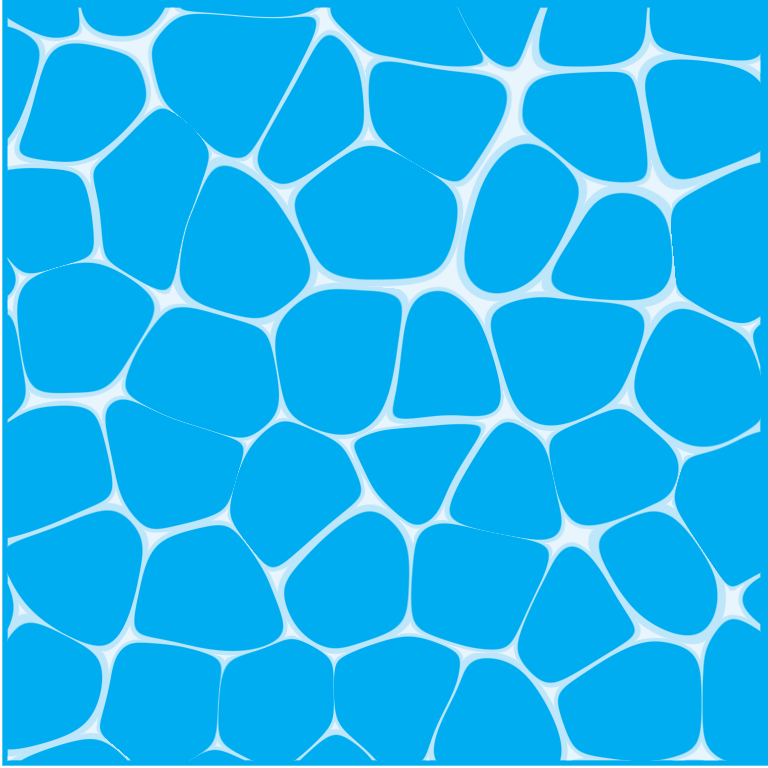
Reproduce this texture procedurally as a three.js fragment shader.

```glsl
// Pool-water caustics: pale, tapering threads between rounded cells on flat blue.
// Jittered staggered Voronoi cells; a soft minimum of the wall distances rounds
// their corners, and the deepest part of each junction gets a brighter core.

varying vec2 vUv;

const vec3 WATER_BLUE = vec3(0.0, 0.68, 0.94);
const vec3 THREAD_PALE = vec3(0.74, 0.90, 0.98);
const vec3 CORE_BRIGHT = vec3(0.91, 0.96, 0.99);

const float CELLS = 6.4;            // cells across the canvas
const float JITTER = 0.64;          // scatter of the cell centres
const float WARP = 0.09;            // bending of the walls, in cells
const float THREAD_MIN = -0.005;    // half widths of the threads, in cells
const float THREAD_MAX = 0.036;
const float ROUND_MIN = 0.04;       // corner rounding of the cells
const float ROUND_MAX = 0.105;
const float CORE_ROUND = 0.1;       // shape of the bright cores
const float CORE_DEPTH = 0.057;
const float CORE_RIM = 0.026;       // pale rim kept around each core
const float MARGIN = 0.01;          // plain border, in canvas units
const float PAPER_EDGE = 0.003;     // white sliver at the left and bottom
const float SOFTNESS = 0.001;       // half width of the edge smoothing

float hash(vec2 p) {
  vec3 q = fract(p.xyx * 0.1031);
  q += dot(q, q.yzx + 33.33);
  return fract((q.x + q.y) * q.z);
}

float valueNoise(vec2 p) {
  vec2 cell = floor(p);
  vec2 f = fract(p);
  f = f * f * (3.0 - 2.0 * f);
  float low = mix(hash(cell), hash(cell + vec2(1.0, 0.0)), f.x);
  float high = mix(hash(cell + vec2(0.0, 1.0)), hash(cell + vec2(1.0)), f.x);
  return mix(low, high, f.y);
}

// Every other row is shifted by half a cell, so most walls meet in threes.
vec2 cellCentre(vec2 id) {
  vec2 scatter = vec2(hash(id + 17.3), hash(id + 71.9)) - 0.5;
  return id + 0.5 + vec2(0.5 * mod(id.y, 2.0) - 0.25, 0.0) + JITTER * scatter;
}

vec2 nearestCell(vec2 p) {
  vec2 home = floor(p);
  vec2 best = home;
  float bestDistance = 1e3;
  for (int y = -2; y <= 2; y++) {
    for (int x = -2; x <= 2; x++) {
      vec2 id = home + vec2(float(x), float(y));
      vec2 offset = cellCentre(id) - p;
      float d = dot(offset, offset);
      if (d < bestDistance) {
        bestDistance = d;
        best = id;
      }
    }
  }
  return best;
}

// Signed distances in cells: x to the thread outline, y to the core outline.
vec2 causticField(vec2 p) {
  vec2 id = nearestCell(p);
  vec2 centre = cellCentre(id);
  float rounding = mix(ROUND_MIN, ROUND_MAX, hash(id + 5.7));
  float taper = 0.45 + 1.1 * valueNoise(p * 1.7 + 9.0);
  float threadSum = 0.0;
  float coreSum = 0.0;
  for (int y = -2; y <= 2; y++) {
    for (int x = -2; x <= 2; x++) {
      if (x == 0 && y == 0) continue;
      vec2 otherId = id + vec2(float(x), float(y));
      vec2 other = cellCentre(otherId);
      float wall = dot(0.5 * (centre + other) - p, normalize(other - centre));
      // Both cells share the sum of their ids, hence the same wall width.
      float width = mix(THREAD_MIN, THREAD_MAX, hash(id + otherId + 3.1));
      float d = wall - width * taper;
      threadSum += exp(-d / rounding);
      coreSum += exp(-d / CORE_ROUND);
    }
  }
  float thread = -rounding * log(threadSum);
  float core = -CORE_ROUND * log(coreSum) + CORE_DEPTH;
  return vec2(thread, max(core, thread + CORE_RIM));
}

float inside(float signedDistance) {
  return 1.0 - smoothstep(-SOFTNESS, SOFTNESS, signedDistance);
}

void main() {
  // Bend the plane gently, then measure the cells.
  vec2 p = vUv * CELLS + 20.0;
  p += WARP * (vec2(valueNoise(p * 1.3), valueNoise(p * 1.3 + 40.0)) - 0.5) * 2.0;
  vec2 field = causticField(p) / CELLS;

  // Threads and cores stop short of the canvas border.
  vec2 toBorder = min(vUv, 1.0 - vUv);
  float border = MARGIN - min(toBorder.x, toBorder.y);
  vec3 colour = mix(WATER_BLUE, THREAD_PALE, inside(max(field.x, border)));
  colour = mix(colour, CORE_BRIGHT, inside(max(field.y, border)));

  // White sliver along two sides.
  colour = mix(colour, vec3(1.0), inside(min(vUv.x, vUv.y) - PAPER_EDGE));
  gl_FragColor = vec4(colour, 1.0);
}
```
